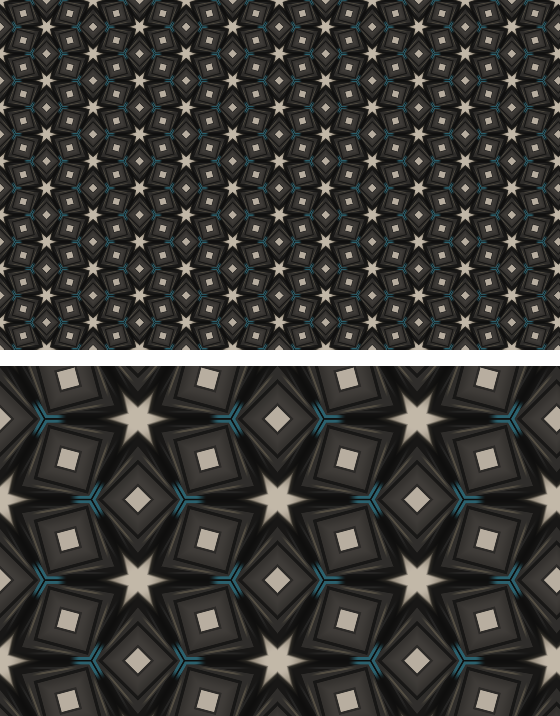
Top, the full canvas; bottom, a detail of the centre.
Give the GLSL for this pattern, as a Shadertoy shader.

```glsl
// Dark beveled squares on a triangular lattice, with pale six-pointed stars and teal three-armed joints.

const float SPACING = 0.1535;     // star to star, in canvas heights
const float STAR_TIP = 0.18;      // lengths below are in star spacings
const float STAR_NOTCH = 0.072;
const float STAR_BLUR = 0.018;
const vec2  FRAME = vec2(0.33, 0.275);  // half diagonals
const float PANEL = 0.165;        // half sides
const float INLAY = 0.056;
const float GROOVE = 0.010;
const float TRIM = 0.006;
const float JOINT_LENGTH = 0.14;
const float JOINT_WIDTH = 0.009;
const float JOINT_OFFSET = 0.014;

const vec3 GAP_COLOR = vec3(0.075, 0.073, 0.070);
const vec3 FRAME_COLOR = vec3(0.185, 0.178, 0.167);
const vec3 PANEL_COLOR = vec3(0.235, 0.223, 0.210);
const vec3 TRIM_COLOR = vec3(0.37, 0.345, 0.29);
const vec3 TAN_COLOR = vec3(0.58, 0.54, 0.48);
const vec3 PALE_COLOR = vec3(0.76, 0.72, 0.66);
const vec3 TEAL_COLOR = vec3(0.17, 0.38, 0.43);

const float SQRT3 = 1.7320508;
const float SECTOR = 1.0471976;   // sixth of a turn

// Coverage of the inside of a signed distance
float fill(float d, float aa) {
    return 1.0 - smoothstep(-0.5 * aa, 0.5 * aa, d);
}

float stroke(float d, float halfWidth, float aa) {
    return fill(abs(d) - halfWidth, aa);
}

// Signed distance to the line from a to b, positive on its left
float lineSide(vec2 p, vec2 a, vec2 b) {
    vec2 e = normalize(b - a);
    return dot(p - a, vec2(-e.y, e.x));
}

// Offset from the nearest star
vec2 nearestStar(vec2 p) {
    vec2 period = vec2(SQRT3, 1.0);
    vec2 a = mod(p + 0.5 * period, period) - 0.5 * period;
    vec2 b = mod(p, period) - 0.5 * period;
    return dot(a, a) < dot(b, b) ? a : b;
}

vec3 tile(vec2 p, float aa) {
    // Fold into one sector: q is measured from the center of a square
    vec2 s = nearestStar(p);
    float r = length(s);
    float angle = mod(atan(s.y, s.x + 1e-7), SECTOR) - 0.5 * SECTOR;
    vec2 q = vec2(0.5 - r * cos(angle), abs(r * sin(angle)));

    // Ray coordinates: x runs from star to joint, y leaves the mirror line
    float rayAngle = 0.5 * SECTOR - abs(angle);
    vec2 ray = r * vec2(cos(rayAngle), sin(rayAngle));
    float toJoint = 1.0 / SQRT3 - ray.x;

    // Shadowed gaps with a faint ridge
    vec3 color = GAP_COLOR * (0.75 + 0.5 * smoothstep(0.0, 0.06, ray.y));
    color += 0.06 * stroke(ray.y - 0.045, 0.006, aa) * smoothstep(0.16, 0.28, r);

    // Outer frame, trimmed near its star-side corners
    float rim = lineSide(q, vec2(0.0, FRAME.y), vec2(FRAME.x, 0.0));
    color = mix(color, FRAME_COLOR, fill(rim, aa));
    float trimSpan = smoothstep(0.05, 0.12, q.x) * (1.0 - smoothstep(0.22, 0.28, q.x));
    color = mix(color, TRIM_COLOR, 0.75 * trimSpan * stroke(rim + 0.014, TRIM, aa));

    // Panel inside a dark groove, with a pale inlay
    float side = (q.x + q.y) * inversesqrt(2.0);
    vec3 panel = PANEL_COLOR * mix(1.06, 0.84, smoothstep(0.08, PANEL, side));
    color = mix(color, panel, fill(side - PANEL, aa));
    color = mix(color, GAP_COLOR, 0.85 * stroke(side - PANEL, GROOVE, aa));
    color = mix(color, GAP_COLOR * 1.6, 0.6 * stroke(side - INLAY - 0.008, 0.007, aa));
    color = mix(color, PALE_COLOR * 0.95, fill(side - INLAY, aa));

    // Paired teal strands meeting at each joint
    float strand = stroke(ray.y - JOINT_OFFSET, JOINT_WIDTH, aa);
    float fade = 1.0 - smoothstep(0.5 * JOINT_LENGTH, JOINT_LENGTH, toJoint);
    color = mix(color, TEAL_COLOR, strand * fade);

    // Star with soft edges and a pale core
    vec2 notch = STAR_NOTCH * vec2(cos(0.5 * SECTOR), sin(0.5 * SECTOR));
    float star = lineSide(ray, vec2(STAR_TIP, 0.0), notch);
    float blur = max(aa, STAR_BLUR);
    color = mix(color, TRIM_COLOR, 0.45 * fill(-star - 0.012, 2.0 * blur));
    vec3 starColor = mix(PALE_COLOR, TAN_COLOR, smoothstep(0.06, STAR_TIP, r));
    return mix(color, starColor, fill(-star, blur));
}

void mainImage(out vec4 fragColor, in vec2 fragCoord) {
    float unit = SPACING * iResolution.y;
    vec2 p = (fragCoord - vec2(0.0, iResolution.y)) / unit;
    fragColor = vec4(tile(p, 1.0 / unit), 1.0);
}
```
